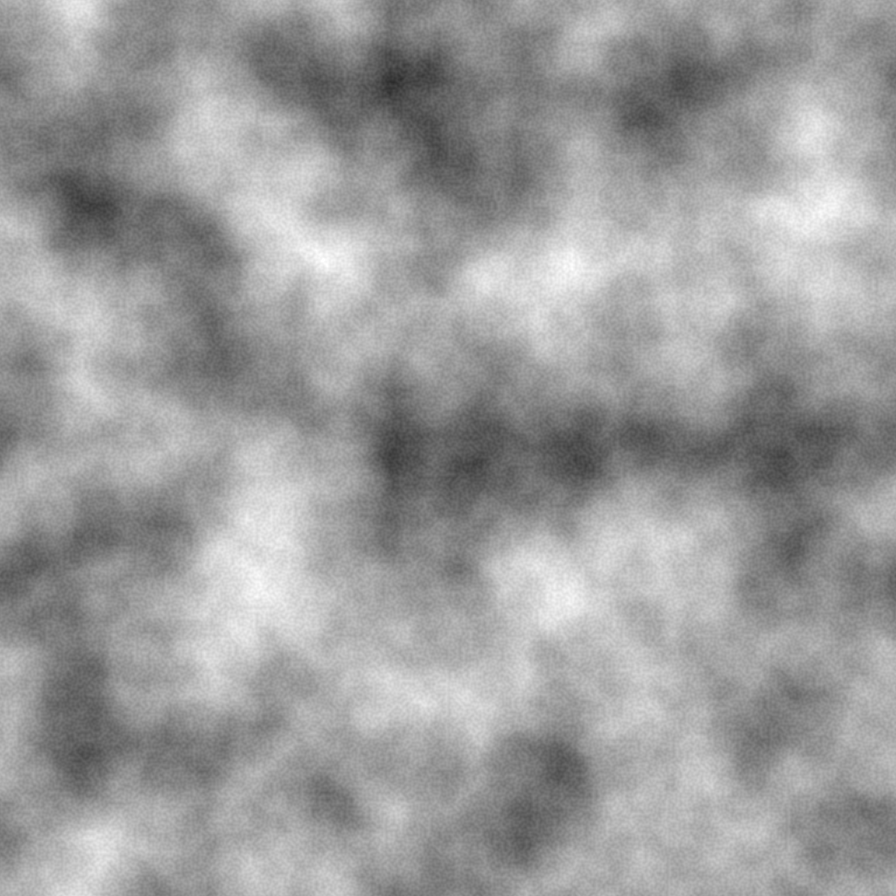
This texture is drawn by a WebGL 1 fragment shader. Its source:

```glsl
precision highp float;
// Soft grey clouds: a fractal sum of wrapping gradient noise, from broad
// blobs down to faint mottling, dusted with a fine even grain.
// Every octave has a whole number of cells, so the canvas tiles.

uniform vec2 u_resolution;

#define BASE_CELLS 5.0     // cells across the canvas in the broadest octave
#define OCTAVES 6
#define GAIN 0.5           // strength of each octave relative to the last
#define MEAN_GREY 0.612
#define CONTRAST 0.51
#define GRAIN_CELLS 256.0
#define GRAIN_STRENGTH 0.075
#define SEED 17.0

const float TAU = 6.2831853;

float hash(vec2 cell, float seed) {
  vec3 p = fract(vec3(cell.xyx + seed * 1.37) * 0.1031);
  p += dot(p, p.yzx + 33.33);
  return fract((p.x + p.y) * p.z);
}

// Slope contributed by one lattice corner; the corner index wraps at period.
float cornerSlope(vec2 corner, vec2 offset, float period, float seed) {
  vec2 wrapped = floor(mod(corner + 0.5, period));
  float angle = TAU * hash(wrapped, seed);
  return dot(vec2(cos(angle), sin(angle)), offset);
}

// Gradient noise repeating after period cells, centred on zero.
float gradientNoise(vec2 p, float period, float seed) {
  vec2 cell = floor(p);
  vec2 f = p - cell;
  vec2 fade = f * f * f * (f * (f * 6.0 - 15.0) + 10.0);
  vec2 e = vec2(1.0, 0.0);
  float a = cornerSlope(cell, f, period, seed);
  float b = cornerSlope(cell + e.xy, f - e.xy, period, seed);
  float c = cornerSlope(cell + e.yx, f - e.yx, period, seed);
  float d = cornerSlope(cell + e.xx, f - e.xx, period, seed);
  return mix(mix(a, b, fade.x), mix(c, d, fade.x), fade.y);
}

// Octaves are shifted against each other so their lattices do not line up.
float clouds(vec2 uv) {
  float sum = 0.0;
  float amplitude = 1.0;
  float cells = BASE_CELLS;
  for (int i = 0; i < OCTAVES; i++) {
    float octave = float(i);
    vec2 shift = octave * vec2(0.37, 0.61);
    sum += amplitude * gradientNoise(uv * cells + shift, cells, SEED + 11.0 * octave);
    amplitude *= GAIN;
    cells *= 2.0;
  }
  return sum;
}

void main() {
  vec2 uv = gl_FragCoord.xy / u_resolution;
  float grain = gradientNoise(uv * GRAIN_CELLS, GRAIN_CELLS, SEED + 101.0);
  float grey = MEAN_GREY + CONTRAST * clouds(uv) + GRAIN_STRENGTH * grain;
  gl_FragColor = vec4(vec3(clamp(grey, 0.0, 1.0)), 1.0);
}
```
